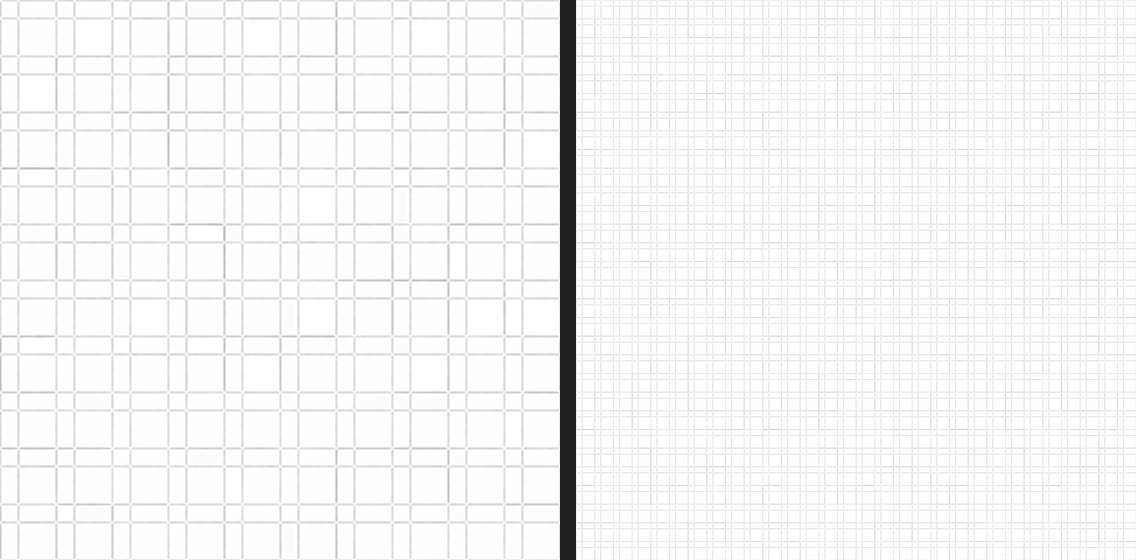
Left: one tile. Right: repeated 3 by 3.
Reproduce this pattern procedurally as a three.js fragment shader.

```glsl
// Pale grey double-line grid: wide tiles and narrow strips, lines broken at crossings.
varying vec2 vUv;

const float REPEATS = 10.0;
const float ORIGIN = 0.008;      // shift of the first line, in cells
const float STRIP = 0.322;       // width of the narrow strip, in cells
const vec3 PAPER = vec3(1.0);
const vec3 INK = vec3(0.70);

float hash(vec3 p) {
  p = fract(p * vec3(0.1031, 0.1130, 0.0973));
  p += dot(p, p.yzx + 33.33);
  return fract((p.x + p.y) * p.z);
}

// Value noise along one axis, wrapping after the given period.
float wrapNoise(float x, float period, vec2 seed) {
  float i = floor(x);
  float a = hash(vec3(mod(i, period), seed));
  float b = hash(vec3(mod(i + 1.0, period), seed));
  return mix(a, b, smoothstep(0.0, 1.0, x - i));
}

// Distance to the closest line of a family repeating once per cell.
float lineDistance(float x, float offset) {
  return abs(fract(x - offset + 0.5) - 0.5);
}

float gridDistance(float x) {
  return min(lineDistance(x, 0.0), lineDistance(x, STRIP));
}

// Ink of one line family: x runs across the lines, y along them.
float lineInk(vec2 p, float offset, float contrast, float seed) {
  float index = mod(floor(p.x - offset + 0.5), REPEATS);
  float segment = mod(floor(p.y), REPEATS);
  float shade = hash(vec3(index, segment, seed));
  float grain = wrapNoise(p.y * 12.0, REPEATS * 12.0, vec2(index, seed + 7.0));

  float outer = 0.029 + 0.005 * grain;
  float profile = 1.0 - smoothstep(0.005, outer, lineDistance(p.x, offset));
  float gap = smoothstep(0.012, 0.042, gridDistance(p.y));
  float strength = 0.50 + contrast * shade * shade * shade + 0.12 * (grain - 0.5);
  return profile * strength * mix(0.2, 1.0, gap);
}

// Main line and strip line of one direction.
float linePair(vec2 p, float seed) {
  return max(lineInk(p, 0.0, 0.38, seed), lineInk(p, STRIP, 0.12, seed + 3.0));
}

// Faint tint inside each tile, leaving a white frame along its lines.
float tileTint(vec2 p) {
  vec2 cell = mod(floor(p), REPEATS);
  vec2 band = step(STRIP, fract(p));
  float shade = hash(vec3(cell * 2.0 + band, 19.0));
  float edge = min(gridDistance(p.x), gridDistance(p.y));
  float narrow = 1.0 - band.x * band.y;
  return smoothstep(0.04, 0.09, edge) * mix(0.005, 0.035, shade * (0.4 + 0.6 * narrow));
}

void main() {
  vec2 p = vec2(vUv.x, 1.0 - vUv.y) * REPEATS - ORIGIN;
  float ink = max(linePair(p, 1.0), linePair(p.yx, 11.0));
  gl_FragColor = vec4(mix(PAPER, INK, max(ink, tileTint(p))), 1.0);
}
```
